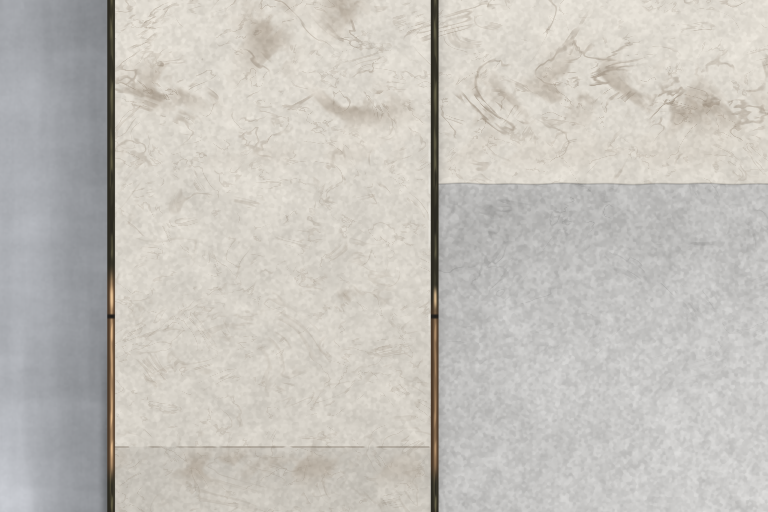
Reproduce this texture procedurally as a Shadertoy shader.

```glsl
#define CREAM vec3(.875, .855, .817)
#define CONCRETE vec3(.770, .767, .760)
#define STEEL vec3(.635, .645, .663)
#define STAIN vec3(.62, .57, .51)
#define POST_A .217
#define POST_B .849
#define POST_HALF .0075
#define SLAB_TOP .641
#define SKIRT_TOP .127
#define JOINT .382
#define GRAIN .11

vec2 hash2(vec2 p) {
    vec3 q = fract(p.xyx * vec3(.1031, .1030, .0973));
    q += dot(q, q.yzx + 33.33);
    return fract((q.xx + q.yz) * q.zy);
}

// Smooth cellular noise: each feature point spreads its own value
float cells(vec2 p) {
    vec2 base = floor(p), f = fract(p);
    float sum = 0., total = 0.;
    for (int j = -1; j <= 1; j++)
    for (int i = -1; i <= 1; i++) {
        vec2 o = vec2(i, j), h = hash2(base + o + 71.);
        vec2 d = o + h - f;
        float w = exp(-5. * dot(d, d));
        sum += w * fract(h.x * 7.31 + h.y * 3.7);
        total += w;
    }
    return sum / total;
}

float layered(vec2 p) {
    float sum = 0., amp = .5;
    for (int i = 0; i < 4; i++) {
        sum += amp * cells(p);
        p = mat2(1.6, 1.2, -1.2, 1.6) * p + 9.7;
        amp *= .5;
    }
    return sum / .9375;
}

// Thin curling ridges, broken into patches
float trowel(vec2 p, float scale) {
    vec2 q = p * vec2(1., 1.3) * scale;
    q += .7 * sin(q.yx * vec2(1.3, .9) + 2. * sin(q * .6));
    float ridge = 1. - smoothstep(.005, .045, abs(layered(q) - .5));
    return ridge * smoothstep(.38, .68, cells(p * scale * 1.7 + 31.));
}

float blob(vec2 p, vec2 centre, vec2 radius) {
    vec2 d = (p - centre) / radius;
    return exp(-dot(d, d));
}

float band(float x, float centre, float halfWidth, float soft) {
    return 1. - smoothstep(halfWidth - soft, halfWidth + soft, abs(x - centre));
}

// Weathered areas: centre and radius
float weathering(vec2 p) {
    const vec4 spots[8] = vec4[8](
        vec4(.69, .79, .10, .035), vec4(.52, .94, .05, .08),
        vec4(.67, .98, .04, .05), vec4(.33, .83, .09, .04),
        vec4(1.35, .79, .13, .045), vec4(.94, .79, .06, .05),
        vec4(1.14, .83, .12, .06), vec4(.674, .42, .022, .012));
    float sum = 0.;
    for (int i = 0; i < 8; i++) sum += blob(p, spots[i].xy, spots[i].zw);
    return min(sum, 1.);
}

vec3 creamWall(vec2 p, float blotch) {
    float upper = smoothstep(.35, .85, p.y);
    float worn = weathering(p);
    vec3 col = CREAM * mix(.955, 1., upper);
    col *= 1. + .10 * (blotch - .5);
    float marks = trowel(p, 13.) * mix(.5, 1., upper) + .65 * trowel(p + 4.3, 27.);
    col = mix(col, STAIN, min(marks * (.32 + .3 * worn), .7));
    col = mix(col, STAIN, .62 * worn * smoothstep(.42, .66, blotch));
    col = mix(col, STAIN, .16 * band(p.y, .70, .02, .03) * smoothstep(.4, .65, blotch));
    // Damp skirting below the seam
    float skirt = (1. - smoothstep(-.002, .002, p.y - SKIRT_TOP)) * step(p.x, POST_B);
    float damp = blob(p, vec2(.48, .088), vec2(.38, .030));
    col *= 1. - .05 * skirt;
    col = mix(col, STAIN, skirt * damp * smoothstep(.3, .65, blotch) * .55);
    float seam = band(p.y, SKIRT_TOP, .0015, .0015) * step(p.x, POST_B);
    return mix(col, STAIN * .85, .55 * seam * smoothstep(.2, .55, cells(p * 40.)));
}

vec3 concreteSlab(vec2 p, float blotch) {
    float shade = -.045 * blob(p, vec2(1.05, .57), vec2(.4, .12));
    shade -= .03 * blob(p, vec2(.88, .42), vec2(.09, .25));
    shade += .045 * smoothstep(.9, 1.5, p.x) * (1. - smoothstep(0., .55, p.y));
    float marks = trowel(p + 2.1, 15.) * smoothstep(.1, .6, p.y);
    return CONCRETE + shade + .07 * (blotch - .5) - .055 * marks;
}

vec3 steelPanel(vec2 p) {
    float shade = mix(.035, -.075, smoothstep(.02, .205, p.x));
    shade += .11 * blob(p, vec2(0., 0.), vec2(.09, .16));
    shade += .025 * blob(p, vec2(.05, .55), vec2(.1, .3));
    shade -= .035 * smoothstep(.75, 1., p.y);
    shade -= .16 * smoothstep(.190, .212, p.x) * (1. - smoothstep(.1, .45, p.y));
    shade += .05 * (layered(p * vec2(40., 5.)) - .5) + .05 * (layered(p * vec2(9., 24.)) - .5);
    return STEEL + shade * vec3(1., 1., 1.03);
}

// Metal post: u runs from -1 to 1 across it
vec3 metalPost(float u, float y, float top, float warmth) {
    float wear = cells(vec2(u * 1.5, y * 38.));
    float glint = exp(-pow((u - .15) * 2.4, 2.));
    vec3 dark = vec3(.17, .16, .13) + vec3(.25, .24, .17) * glint * wear;
    vec3 copper = mix(vec3(.29, .22, .16), vec3(.84, .69, .52), glint * warmth * (.65 + .5 * wear));
    float lit = smoothstep(.05, .10, y) * (1. - smoothstep(top - .03, top + .03, y));
    vec3 col = mix(dark, copper, lit);
    col = mix(col, vec3(.94, .80, .62), glint * band(y, .418, .016, .012) * .8);
    return mix(col, vec3(.13, .12, .11), band(y, JOINT, .004, .003));
}

void mainImage(out vec4 fragColor, in vec2 fragCoord) {
    vec2 p = fragCoord / iResolution.xy * vec2(1.5, 1.);
    float aa = .75 / iResolution.y;
    float blotch = layered(p * 17. + .4 * sin(p.yx * 31.));
    float grain = .6 * cells(p * 170.) + .4 * cells(p * 85. + 17.) - .5;

    // Plaster and slab, divided by a rough seam
    float seamY = SLAB_TOP + .0015 * sin(p.x * 47.) * sin(p.x * 19.);
    float slab = (1. - smoothstep(-aa, aa, p.y - seamY)) * step(POST_B, p.x);
    vec3 col = mix(creamWall(p, blotch), concreteSlab(p, blotch), slab);
    col -= .12 * band(p.y, seamY, .0015, .0015) * step(POST_B, p.x);
    col += GRAIN * mix(.85, 1.15, slab) * grain;

    // Chipped pale rim and soft shadow beside the second post
    float rim = band(p.x, POST_B - .010, .002, .0015) * smoothstep(.35, .6, cells(p * 45.));
    col = mix(col, vec3(.93, .92, .89), .7 * rim * band(p.y, .55, .22, .05));
    col *= 1. - .10 * blob(p, vec2(POST_B + .006, p.y), vec2(.012, 1.));

    // Steel panel on the left
    col = mix(steelPanel(p) + .025 * grain, col, smoothstep(-aa, aa, p.x - POST_A));

    // Two upright posts
    float ua = (p.x - POST_A) / POST_HALF, ub = (p.x - POST_B) / POST_HALF;
    col = mix(col, metalPost(ua, p.y, .46, 1.), band(p.x, POST_A, POST_HALF, aa));
    col = mix(col, metalPost(ub, p.y, .40, .65), band(p.x, POST_B, POST_HALF, aa));
    fragColor = vec4(clamp(col, 0., 1.), 1.);
}
```
